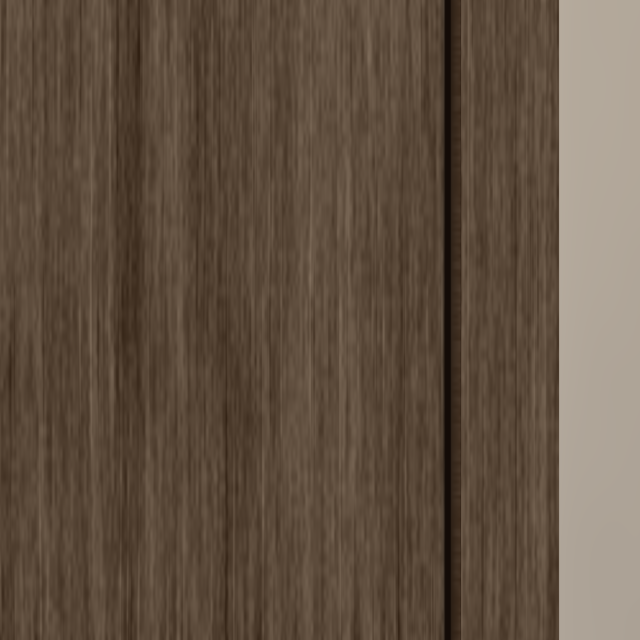
Write a WebGL 1 fragment shader that draws this texture.

```glsl
precision highp float;
// Brown wood veneer panel with a dark vertical groove, a narrow frame and a plain wall.
uniform vec2 u_resolution;

// Vertical boundaries, as fractions of the canvas width
const float GROOVE_LEFT = 0.695;
const float LIP_LEFT = 0.7045;
const float FRAME_LEFT = 0.720;
const float WALL_LEFT = 0.8735;

const vec3 WOOD = vec3(0.350, 0.282, 0.220);
const vec3 GROOVE = vec3(0.075, 0.045, 0.027);
const vec3 LIP = vec3(0.235, 0.172, 0.120);
const vec3 WALL_TOP = vec3(0.704, 0.662, 0.608);
const vec3 WALL_BOTTOM = vec3(0.678, 0.639, 0.592);
const float GRAIN_STRENGTH = 1.15;
const float BAND_STRENGTH = 1.0;

float hash(vec2 p) {
  vec3 q = fract(vec3(p.xyx) * 0.1031);
  q += dot(q, q.yzx + 33.33);
  return fract((q.x + q.y) * q.z);
}

// Value noise centred on zero
float noise(vec2 p) {
  vec2 cell = floor(p);
  vec2 f = fract(p);
  f = f * f * (3.0 - 2.0 * f);
  float low = mix(hash(cell), hash(cell + vec2(1.0, 0.0)), f.x);
  float high = mix(hash(cell + vec2(0.0, 1.0)), hash(cell + 1.0), f.x);
  return mix(low, high, f.y) - 0.5;
}

float bump(float x, float center, float width) {
  float d = (x - center) / width;
  return exp(-d * d);
}

// Long fibres at several widths, broken up by short pores
float grain(vec2 p) {
  p.x += 0.002 * noise(p * vec2(5.0, 4.0));
  float g = 0.070 * noise(p * vec2(240.0, 12.0));
  g += 0.055 * noise(p * vec2(125.0, 3.0) + 17.0);
  g += 0.035 * noise(p * vec2(52.0, 1.6) + 41.0);
  g += 0.025 * noise(p * vec2(19.0, 1.3) + 73.0);
  g += 0.055 * noise(p * vec2(250.0, 55.0) + 97.0);
  float streak = noise(p * vec2(175.0, 2.2) + 131.0);
  g += 0.05 * smoothstep(0.25, 0.48, streak);
  g -= 0.05 * smoothstep(0.25, 0.48, -streak);
  return g;
}

// Broad dark and light stripes of the panel
float bands(vec2 p) {
  float x = p.x + 0.006 * noise(vec2(p.y * 3.0, 7.0));
  float b = -0.025 * bump(x, 0.005, 0.016);
  b -= 0.018 * bump(x, 0.105, 0.030);
  b -= 0.030 * bump(x, 0.203, 0.020);
  b -= 0.034 * bump(x, 0.368, 0.026);
  b -= 0.010 * bump(x, 0.625, 0.020);
  b += 0.018 * bump(x, 0.050, 0.016);
  b += 0.020 * bump(x, 0.152, 0.016);
  b += 0.024 * bump(x, 0.239, 0.009);
  b += 0.016 * bump(x, 0.300, 0.028);
  b += 0.014 * bump(x, 0.500, 0.095);
  return b;
}

// Large soft changes of light across the wood
float shading(vec2 p) {
  float s = 0.018 * (p.y - 0.5) + 0.012 * smoothstep(0.3, 0.65, p.x);
  s -= 0.022 * bump(p.x, 0.18, 0.25) * bump(p.y, 0.44, 0.22);
  return s + 0.016 * noise(p * vec2(3.0, 4.0) + 11.0);
}

void main() {
  vec2 uv = gl_FragCoord.xy / u_resolution;
  float aa = 0.75 / u_resolution.x;

  // Panel and frame share the veneer
  float onFrame = step(FRAME_LEFT, uv.x);
  vec2 grainPos = uv + vec2(0.0, 5.3 * onFrame);
  float tone = GRAIN_STRENGTH * grain(grainPos) + shading(uv);
  tone += BAND_STRENGTH * bands(uv) * (1.0 - onFrame);
  tone -= 0.020 * bump(uv.x, 0.785, 0.016);
  tone -= 0.028 * smoothstep(WALL_LEFT - 0.025, WALL_LEFT, uv.x);
  vec3 color = WOOD + tone * vec3(1.0, 0.98, 0.93);

  // Contact shadow, then the groove
  color *= 1.0 - 0.28 * smoothstep(GROOVE_LEFT - 0.010, GROOVE_LEFT, uv.x) * (1.0 - onFrame);
  color = mix(color, GROOVE, smoothstep(GROOVE_LEFT - 0.0025, GROOVE_LEFT + 0.0015, uv.x)
    * (1.0 - onFrame));

  // Lip with short cross grain
  float across = clamp((uv.x - LIP_LEFT) / (FRAME_LEFT - LIP_LEFT), 0.0, 1.0);
  float ticks = noise(vec2(uv.x * 55.0, uv.y * 170.0));
  vec3 lip = LIP * mix(0.78, 1.14, across) + 0.07 * ticks * across;
  lip += 0.025 * noise(vec2(uv.x * 150.0, uv.y * 8.0));
  float lipMask = smoothstep(LIP_LEFT - 0.0015, LIP_LEFT + 0.0015, uv.x)
    * (1.0 - smoothstep(FRAME_LEFT - aa, FRAME_LEFT + aa, uv.x));
  color = mix(color, lip, lipMask);
  color += 0.035 * bump(uv.x, FRAME_LEFT + 0.003, 0.0025);

  // Smooth wall with a faint bright edge
  vec3 wall = mix(WALL_BOTTOM, WALL_TOP, smoothstep(0.0, 0.9, uv.y));
  wall += 0.012 * exp(-(uv.x - WALL_LEFT) * 45.0) - 0.006 * (uv.x - WALL_LEFT) / (1.0 - WALL_LEFT);
  wall += 0.005 * noise(uv * vec2(18.0, 7.0));
  color = mix(color, wall, smoothstep(WALL_LEFT - aa, WALL_LEFT + aa, uv.x));

  gl_FragColor = vec4(clamp(color, 0.0, 1.0), 1.0);
}
```
